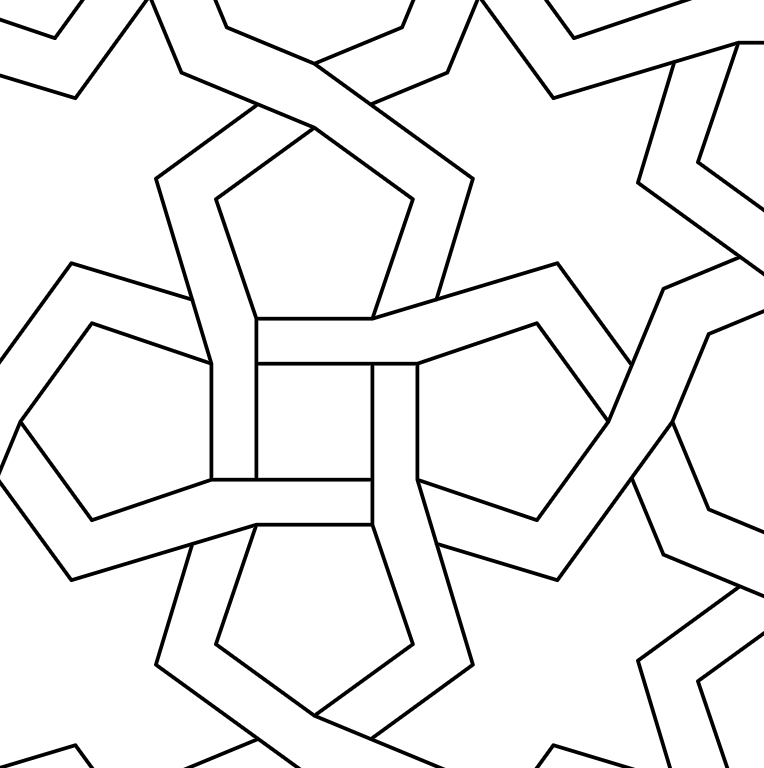
Give the GLSL for this pattern, as a Shadertoy shader.

```glsl
// Interlaced line lattice: four-petalled knots alternate with octagon rings.
// The plane folds into diamond cells around each knot; one quarter of a cell
// is drawn as distance-field segments and turned four times.

#define UNITS 768.0                // motif units per canvas height
#define CENTER vec2(314.4, 346.3)  // position of one knot
#define SPACING 482.0              // knot to neighbouring ring
#define LINE_WIDTH 3.75
#define HOLE 58.0                  // half side of the central square
#define FRAME 103.0                // outer edge of the central bands
#define RING_IN 124.0              // circumradius of inner octagon
#define RING_OUT 188.0             // circumradius of outer octagon
#define INNER_SHOULDER vec2(98.5, 222.5)
#define OUTER_SHOULDER vec2(158.5, 243.0)
#define INK vec3(0.0)
#define PAPER vec3(1.0)

float segment(vec2 p, vec2 a, vec2 b) {
    vec2 pa = p - a, ba = b - a;
    return length(pa - ba * clamp(dot(pa, ba) / dot(ba, ba), 0.0, 1.0));
}

// Shift p to the nearest knot of the diagonal lattice.
vec2 foldToKnot(vec2 p) {
    vec2 id = round(vec2(p.x + p.y, p.x - p.y) / (2.0 * SPACING));
    return p - SPACING * vec2(id.x + id.y, id.x - id.y);
}

// One petal, its share of the central knot and of the ring above it.
float quarterMotif(vec2 p) {
    const vec2 mirror = vec2(-1.0, 1.0);
    vec2 m = p * mirror;
    vec2 tipIn = vec2(0.0, SPACING - RING_OUT);
    vec2 tipOut = vec2(0.0, SPACING - RING_IN);
    vec2 diagonal = vec2(1.0, -1.0) * sqrt(0.5);
    vec2 ringIn = vec2(0.0, SPACING) + RING_IN * diagonal;
    vec2 ringOut = vec2(0.0, SPACING) + RING_OUT * diagonal;

    // Central bands
    float d = segment(p, vec2(-HOLE, HOLE), vec2(FRAME, HOLE));
    d = min(d, segment(p, vec2(-HOLE, FRAME), vec2(HOLE, FRAME)));

    // Symmetric inner outline of petal and ring
    vec2 s = vec2(abs(p.x), p.y);
    d = min(d, segment(s, vec2(HOLE, FRAME), INNER_SHOULDER));
    d = min(d, segment(s, INNER_SHOULDER, tipIn));
    d = min(d, segment(s, tipOut, ringIn));

    // Over strands run on; under strands stop at the band they meet
    d = min(d, segment(m, vec2(FRAME, HOLE), OUTER_SHOULDER));
    d = min(d, segment(m, tipIn, ringOut));
    d = min(d, segment(p, tipOut, OUTER_SHOULDER));
    d = min(d, segment(p, OUTER_SHOULDER, vec2(122.0)));
    d = min(d, segment(m, OUTER_SHOULDER, vec2(56.5, 317.4)));
    d = min(d, segment(p, vec2(56.5, 317.4), ringOut));
    return d;
}

void mainImage(out vec4 fragColor, in vec2 fragCoord) {
    float pixel = UNITS / iResolution.y;
    vec2 p = foldToKnot(fragCoord * pixel - CENTER);

    // Fourfold rotation
    float d = SPACING;
    for (int i = 0; i < 4; i++) {
        d = min(d, quarterMotif(p));
        p = vec2(-p.y, p.x);
    }

    float coverage = clamp(0.5 + (0.5 * LINE_WIDTH - d) / pixel, 0.0, 1.0);
    fragColor = vec4(mix(PAPER, INK, coverage), 1.0);
}
```
